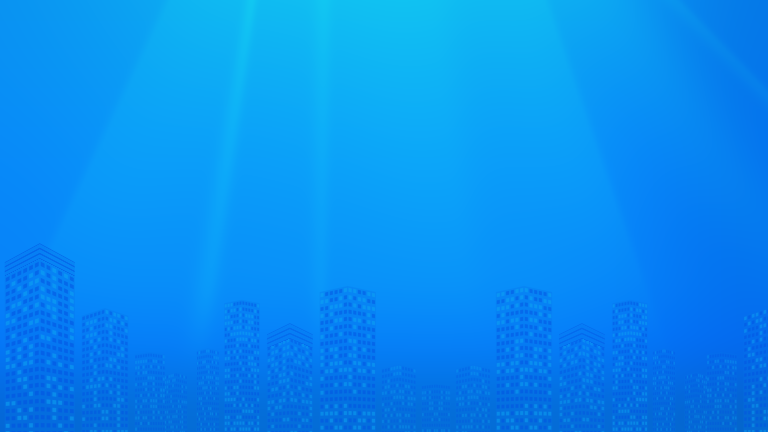
This background is drawn by a Shadertoy shader. Its source:

```glsl
// Blue underwater-like light shafts over a faint, mirrored city skyline.
#define GLOW_CENTER 0.86
#define GLOW_WIDTH 0.66
#define GLOW_POWER 0.20
#define RAY_POWER 0.052
#define MIRROR_X 1.009
#define CITY_OPACITY 0.50
#define LIT_SHARE 0.38

const int TOWER_COUNT = 10;
// Each tower: distance from the mirror axis, half width, height, roof slope drop
const vec4 TOWERS[TOWER_COUNT] = vec4[](
    vec4(0.000, 0.033, 0.113, 0.004), vec4(0.086, 0.040, 0.157, 0.010),
    vec4(0.204, 0.065, 0.338, 0.014), vec4(0.338, 0.053, 0.252, 0.026),
    vec4(0.449, 0.041, 0.306, 0.008), vec4(0.528, 0.026, 0.194, 0.006),
    vec4(0.602, 0.026, 0.139, 0.008), vec4(0.662, 0.035, 0.185, 0.005),
    vec4(0.766, 0.054, 0.287, 0.018), vec4(0.917, 0.081, 0.437, 0.044));

float hash(vec2 p) {
    return fract(sin(dot(p, vec2(127.1, 311.7))) * 43758.5453);
}

// Light shaft between two heights, with its own softness on each side
float ray(vec2 p, float xTop, float xBottom, float softLeft, float softRight) {
    float d = p.x - mix(xBottom, xTop, p.y);
    float t = d / (d < 0.0 ? softLeft : softRight);
    return exp(-t * t);
}

float allRays(vec2 p) {
    float spread = 1.6 - p.y;
    float sum = 0.75 * ray(p, 0.400, -0.075, 0.018, 0.260);
    sum += 0.45 * ray(p, 0.990, 1.100, 0.200, 0.060);
    sum += 0.70 * ray(p, 1.255, 1.600, 0.150, 0.016);
    sum += 0.75 * ray(p, 1.420, 2.080, 0.130, 0.100);
    sum += 0.70 * ray(p, 1.562, 2.540, 0.030, 0.016);
    sum *= smoothstep(0.08, 0.60, p.y);

    // Slim shafts reach further down
    float slim = 0.95 * ray(p, 0.583, 0.430, 0.026 * spread, 0.020 * spread);
    slim += 0.60 * ray(p, 0.750, 0.738, 0.024, 0.018);
    return sum + slim * smoothstep(0.10, 0.35, p.y);
}

// Water colour: green carries the light, red and blue follow it
vec3 water(vec2 p) {
    float side = (p.x - GLOW_CENTER) / GLOW_WIDTH;
    float green = 0.425 + 0.095 * smoothstep(0.0, 0.38, p.y) + 0.02 * p.y;
    green += GLOW_POWER * pow(p.y, 1.5) * exp(-side * side);
    green -= 0.095 * smoothstep(1.20, 1.78, p.x) * smoothstep(-0.2, 0.4, p.y);
    green -= 0.02 * smoothstep(0.35, 0.0, p.x) * smoothstep(0.9, 0.4, p.y);
    green += RAY_POWER * allRays(p);
    float blue = mix(0.84, 0.975, smoothstep(0.0, 0.24, p.y));
    blue -= 0.025 * smoothstep(0.6, 1.0, p.y);
    blue -= 0.04 * smoothstep(1.4, 1.78, p.x);
    return vec3(0.015 + 0.16 * max(green - 0.45, 0.0), green, blue);
}

// Two-sided tower: floors slope at the roof and flatten towards the ground
vec3 paintTower(vec3 col, vec2 p, vec4 tower, float id, float px) {
    float dx = p.x - tower.x;
    float across = abs(dx) / tower.y;
    float roof = tower.z - tower.w * across;
    float depth = tower.z * (1.0 - p.y / roof);
    float body = smoothstep(px, -px, abs(dx) - tower.y)
               * smoothstep(px, -px, p.y - roof);
    float presence = mix(0.55, 1.0, smoothstep(0.1, 0.4, tower.z));

    // Window grid
    vec2 cellSize = vec2(tower.y / 6.0, 0.009 + 0.12 * tower.y);
    vec2 grid = vec2(dx, depth) / cellSize;
    vec2 cell = floor(grid);
    vec2 soft = px / cellSize;
    vec2 edge = smoothstep(soft, -soft, abs(fract(grid) - 0.5) - vec2(0.33, 0.27));
    float pane = edge.x * edge.y;
    float lit = step(1.0 - LIT_SHARE, hash(cell + id * 17.0));
    vec3 darkPane = vec3(0.01, 0.31, 0.88);
    vec3 litPane = vec3(0.05, 0.66, 0.95);

    // Roof ledges replace the top floors of steep roofs
    float ledgeZone = step(0.02, tower.w) * step(depth, 0.036);
    float ledge = smoothstep(0.25, 0.45, abs(fract(depth / 0.012) - 0.5));
    pane = mix(pane, ledge, ledgeZone);
    lit *= 1.0 - ledgeZone;

    vec3 wall = mix(col, vec3(0.02, 0.45, 0.92), 0.35);
    vec3 face = mix(wall, mix(darkPane, litPane, lit), pane * CITY_OPACITY);
    return mix(col, face, body * presence);
}

void mainImage(out vec4 fragColor, in vec2 fragCoord) {
    vec2 p = fragCoord / iResolution.y;
    float px = 0.75 / iResolution.y;
    vec3 col = water(p);

    // Skyline, mirrored about its axis
    vec2 city = vec2(abs(p.x - MIRROR_X), p.y);
    for (int i = 0; i < TOWER_COUNT; i++) {
        col = paintTower(col, city, TOWERS[i], float(i), px);
    }
    fragColor = vec4(col, 1.0);
}
```
